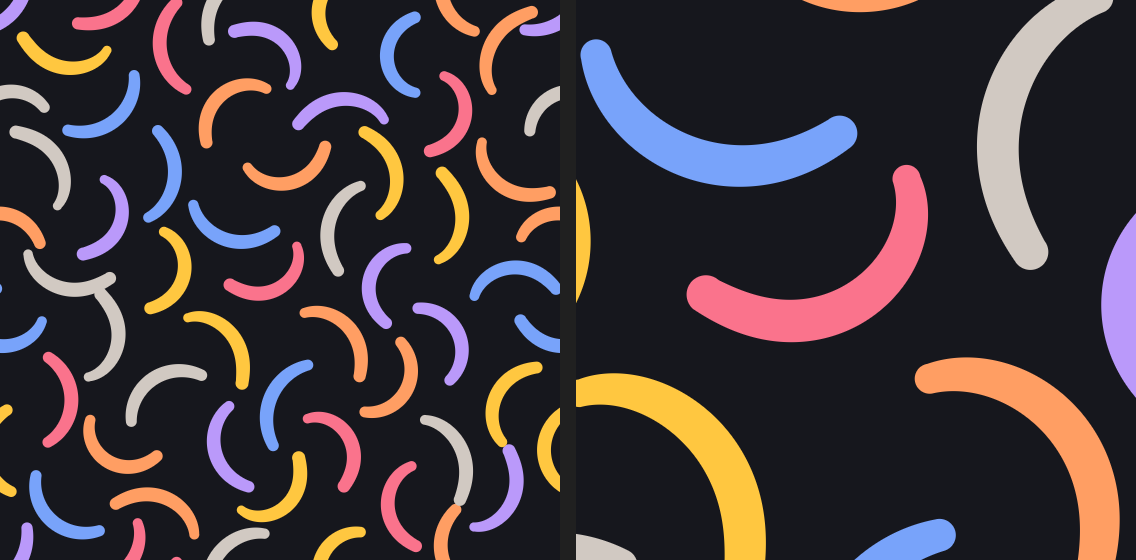
Left: the whole. Right: its middle third, enlarged.
Write a WebGL 1 fragment shader that draws this pattern.

```glsl
precision highp float;
uniform vec2 u_resolution;

const float CELLS = 5.0;

struct Arc {
  vec2 centre;
  float angle;
  float bend; // half of the opening angle
  float skew; // uneven taper, -1 to 1
};

// Random value of a lattice point, wrapping at the tile border
float hash(vec2 id, float channel) {
  id = mod(id, CELLS);
  return fract(sin(dot(id, vec2(127.1, 311.7)) + channel * 74.7) * 43758.545);
}

mat2 rotation(float angle) {
  float c = cos(angle), s = sin(angle);
  return mat2(c, -s, s, c);
}

float arcRadius(Arc arc) {
  return 0.45 / arc.bend;
}

// Offset from the circle centre to the middle of the arc's bounds
vec2 arcShift(Arc arc) {
  return vec2(0.0, arcRadius(arc) * (0.5 + 0.5 * cos(arc.bend)));
}

// Point on the centre line, t from -1 to 1
vec2 arcPoint(Arc arc, float t) {
  float a = t * arc.bend;
  vec2 local = arcRadius(arc) * vec2(sin(a), cos(a)) - arcShift(arc);
  return arc.centre + local * rotation(arc.angle);
}

// Distance to a stroke that thins and hooks slightly at its ends
float arcDistance(vec2 p, Arc arc) {
  vec2 q = rotation(arc.angle) * (p - arc.centre) + arcShift(arc);
  float t = clamp(atan(q.x, q.y) / arc.bend, -1.0, 1.0);
  float a = t * arc.bend;
  float hook = 0.022 * arc.skew * t * t * t * t * t;
  float halfWidth = 0.062 * (1.0 - 0.2 * t * t + 0.15 * arc.skew * t);
  return length(q - (arcRadius(arc) + hook) * vec2(sin(a), cos(a))) - halfWidth;
}

Arc randomArc(vec2 id) {
  vec2 jitter = vec2(hash(id, 1.0), hash(id, 2.0)) - 0.5;
  return Arc(id + 0.12 * jitter, 6.2832 * hash(id, 3.0),
             mix(0.9, 1.3, hash(id, 4.0)), 2.0 * hash(id, 5.0) - 1.0);
}

// Arc between four random ones, turned to keep the widest gap to them
Arc fittedArc(vec2 id) {
  Arc around[4];
  for (int i = 0; i < 4; i++) {
    float n = float(i);
    around[i] = randomArc(id + vec2(mod(n, 2.0), floor(n / 2.0)) - 0.5);
  }
  Arc trial = randomArc(id);
  Arc best = trial;
  float start = trial.angle;
  float bestGap = -1.0;
  for (int k = 0; k < 14; k++) {
    float turn = float(k);
    trial.angle = start + turn * 6.2832 / 14.0;
    trial.centre = id + 0.08 * vec2(cos(turn * 2.4), sin(turn * 2.4));
    float gap = 1.0;
    for (int s = 0; s < 5; s++) {
      vec2 point = arcPoint(trial, float(s) * 0.5 - 1.0);
      for (int i = 0; i < 4; i++) gap = min(gap, arcDistance(point, around[i]));
    }
    if (gap > bestGap) {
      bestGap = gap;
      best = trial;
    }
  }
  return best;
}

// Evenly shared colours, spread so that equal ones stay apart
vec3 arcColour(vec2 id) {
  vec2 cell = mod(id, CELLS);
  float pick = 6.0 * fract(dot(cell, vec2(0.4, 0.2)) + 0.2 * hash(id, 6.0));
  if (pick < 1.0) return vec3(0.73, 0.60, 0.98); // violet
  if (pick < 2.0) return vec3(1.00, 0.78, 0.25); // yellow
  if (pick < 3.0) return vec3(0.47, 0.64, 0.98); // blue
  if (pick < 4.0) return vec3(0.98, 0.45, 0.55); // pink
  if (pick < 5.0) return vec3(1.00, 0.62, 0.39); // orange
  return hash(id, 7.0) < 0.12 ? vec3(0.47, 0.72, 0.81)  // teal
                              : vec3(0.82, 0.79, 0.76); // warm grey
}

void main() {
  vec2 p = gl_FragCoord.xy / u_resolution * CELLS;
  float pixel = CELLS / min(u_resolution.x, u_resolution.y);
  vec3 colour = vec3(0.086, 0.090, 0.115);

  // Two interleaved lattices, four nearby points of each
  for (int i = 0; i < 8; i++) {
    float n = float(i);
    float shift = n < 4.0 ? 0.0 : 0.5;
    vec2 corner = vec2(mod(n, 2.0), mod(floor(n / 2.0), 2.0));
    vec2 id = floor(p - shift) + corner + shift;
    if (length(p - id) < 0.65) {
      Arc arc;
      if (shift > 0.0) arc = fittedArc(id);
      else arc = randomArc(id);
      float cover = clamp(0.5 - arcDistance(p, arc) / pixel, 0.0, 1.0);
      colour = mix(colour, arcColour(id), cover);
    }
  }
  gl_FragColor = vec4(colour, 1.0);
}
```
